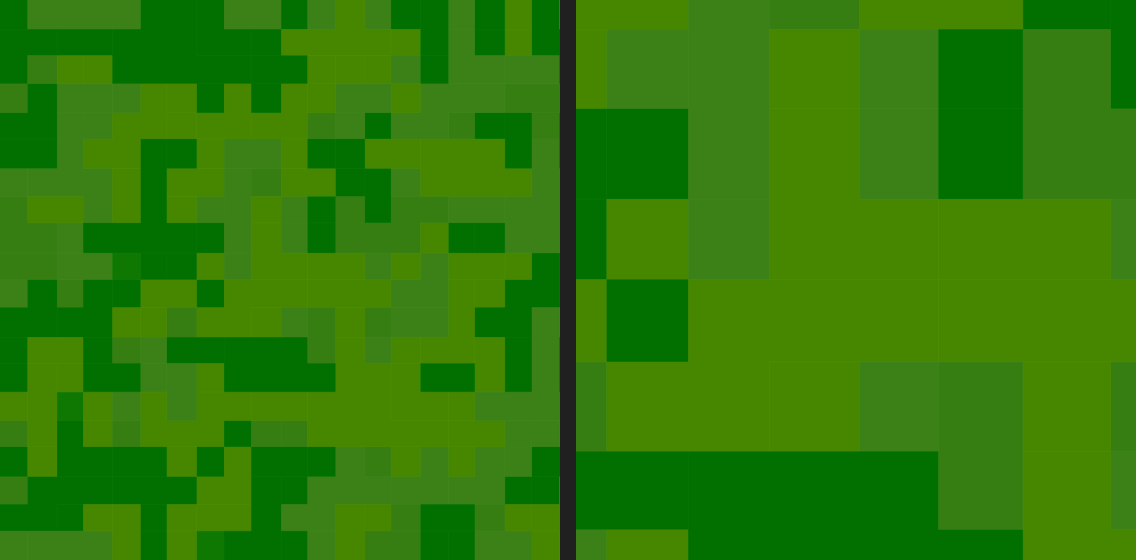
Left, the full canvas; right, a detail of the centre.
Reproduce this pattern procedurally as a Shadertoy shader.

```glsl
// Blocky camouflage: a 20 by 20 grid of square cells in three flat greens.
// Each cell may join its left or lower neighbour; following these links
// leads to a root cell, whose hash colours the whole angular piece.

float hash(vec2 p) {
    vec3 q = fract((p.xyx + 31.7) * vec3(0.1031, 0.1030, 0.0973));
    q += dot(q, q.yzx + 33.33);
    return fract((q.x + q.y) * q.z);
}

// Links repeat every 7 columns, shifted up 7 rows, to keep shares even
vec2 seedCell(vec2 cell) {
    float band = floor(cell.x / 7.0);
    return vec2(cell.x - 7.0 * band, mod(cell.y - 7.0 * band, 20.0));
}

// Walk along the links to the root of the piece
vec2 findRoot(vec2 cell) {
    for (int i = 0; i < 8; i++) {
        float r = hash(seedCell(cell));
        if (r < 0.24) cell.x -= 1.0;
        else if (r < 0.48) cell.y -= 1.0;
        else break;
    }
    return cell;
}

// The colour order rotates from one band of columns to the next
vec3 pieceColor(vec2 root) {
    float pick = floor(3.0 * hash(seedCell(root) + 57.0));
    float kind = mod(pick + floor(root.x / 7.0), 3.0);
    float tint = hash(root + 113.0);
    vec3 olive = vec3(0.28, 0.53, 0.0);
    vec3 moss = mix(vec3(0.23, 0.505, 0.09), vec3(0.21, 0.495, 0.07), step(0.65, tint));
    vec3 forest = mix(vec3(0.005, 0.44, 0.0), vec3(0.06, 0.47, 0.01), step(0.97, tint));
    return kind < 0.5 ? olive : kind < 1.5 ? moss : forest;
}

float differs(vec2 a, vec2 b) {
    return step(0.5, distance(a, b));
}

void mainImage(out vec4 fragColor, in vec2 fragCoord) {
    float unit = min(iResolution.x, iResolution.y);
    vec2 p = 20.0 * fragCoord / unit;
    p += 0.04 * sin(2.3 * p + vec2(0.4, 1.9));   // slightly uneven grid lines

    // Blend the four nearest cells across a narrow edge
    vec2 base = floor(p - 0.5);
    vec2 w = clamp((fract(p - 0.5) - 0.5) * unit / 24.0 + 0.5, 0.0, 1.0);
    vec2 a = findRoot(base);
    vec2 b = findRoot(base + vec2(1, 0));
    vec2 c = findRoot(base + vec2(0, 1));
    vec2 d = findRoot(base + vec2(1, 1));
    vec3 color = mix(mix(pieceColor(a), pieceColor(b), w.x),
                     mix(pieceColor(c), pieceColor(d), w.x), w.y);

    // Faint light seams where two pieces meet
    vec2 seam = 4.0 * w * (1.0 - w);
    seam *= vec2(mix(differs(a, b), differs(c, d), w.y),
                 mix(differs(a, c), differs(b, d), w.x));
    color += 0.018 * max(seam.x, seam.y);

    fragColor = vec4(color, 1.0);
}
```
